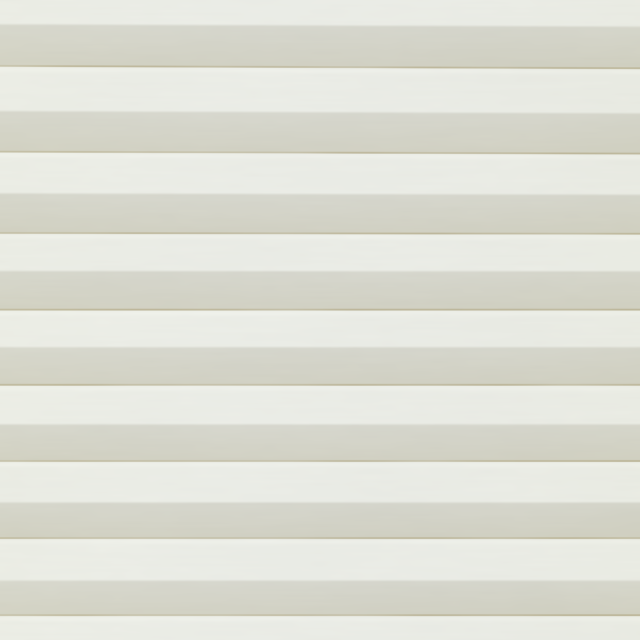
This texture is drawn by a Shadertoy shader. Its source:

```glsl
// Pleated fabric blind: eight shaded folds alternate with pale, lit ones.
// Each fold has a soft upper edge and a crisp, tan crease below; the pitch
// drifts slightly down the sheet, and stretched value noise gives the weave.

#define FOLDS 8
#define FIRST_CREASE 0.1038
#define PITCH 0.1226
#define FOLD_HEIGHT 0.0658
#define FOLD_SHRINK 0.00156
#define TILT 0.0036
#define CREASE_WIDTH 0.0016
#define WEAVE 0.012
#define LIT_COLOR vec3(0.916, 0.923, 0.896)
#define SHADE_TOP vec3(0.836, 0.838, 0.799)
#define SHADE_BOTTOM vec3(0.816, 0.814, 0.758)
#define CREASE_COLOR vec3(0.735, 0.708, 0.592)

float hash(vec2 p) {
    vec3 q = fract(vec3(p.xyx) * 0.1031);
    q += dot(q, q.yzx + 33.33);
    return fract((q.x + q.y) * q.z);
}

float noise(vec2 p) {
    vec2 cell = floor(p);
    vec2 f = fract(p);
    f = f * f * (3.0 - 2.0 * f);
    return mix(mix(hash(cell), hash(cell + vec2(1, 0)), f.x),
               mix(hash(cell + vec2(0, 1)), hash(cell + vec2(1, 1)), f.x), f.y);
}

// Distance of a crease from the top: even pitch plus a smooth drift
float creaseHeight(float k) {
    float a = 3.14159 * k / float(FOLDS - 1);
    float drift = 0.012 * sin(a) + 0.0059 * sin(2.0 * a) + 0.0016 * sin(3.0 * a);
    return FIRST_CREASE + PITCH * k + drift;
}

// Fine threads along the folds over broad, faint mottling
float weave(vec2 p) {
    float threads = noise(p * vec2(12.0, 230.0)) - 0.5;
    float slubs = noise(p * vec2(38.0, 110.0) + 17.0) - 0.5;
    float mottling = noise(p * vec2(5.0, 16.0) + 41.0) - 0.5;
    return 0.45 * threads + 0.35 * slubs + 0.5 * mottling;
}

void mainImage(out vec4 fragColor, in vec2 fragCoord) {
    vec2 p = fragCoord / iResolution.xy;
    p.y = 1.0 - p.y;
    float pixel = 1.0 / iResolution.y;
    float crisp = max(0.0011, 0.75 * pixel);
    float soft = max(0.0028, 0.75 * pixel);

    // Upper folds sag a little toward the right
    float y = p.y - TILT * p.x * (1.0 - smoothstep(0.15, 0.5, p.y));
    float threadTone = weave(p);
    vec3 color = LIT_COLOR;

    for (int i = 0; i < FOLDS; i++) {
        float k = float(i);
        float crease = creaseHeight(k);
        float height = FOLD_HEIGHT - FOLD_SHRINK * k;
        float down = y - crease + height;

        // Shaded face, warmer toward its lower edge
        float face = smoothstep(-soft, soft, down)
                   * (1.0 - smoothstep(-crisp, crisp, y - crease));
        float depth = clamp(down / height, 0.0, 1.0);
        vec3 shade = mix(SHADE_TOP, SHADE_BOTTOM, depth);
        shade += 0.008 * (hash(vec2(k, 7.0)) - 0.5);
        color = mix(color, shade, face);

        // Light catching the lip just under the crease
        float lip = (y - crease - 0.005) / 0.004;
        color += 0.014 * exp(-lip * lip);

        // Tan crease line with uneven strength
        float line = abs(y - crease + 0.0008);
        float strength = 0.55 + 0.4 * noise(vec2(p.x * 9.0, k * 5.0));
        float mask = 1.0 - smoothstep(0.0, CREASE_WIDTH + crisp, line);
        color = mix(color, CREASE_COLOR, strength * mask);
    }

    // Weave texture, then a cooler middle and slightly dimmer right side
    color += WEAVE * threadTone;
    color.b += 0.008 * (1.0 - 4.0 * (p.x - 0.5) * (p.x - 0.5)) - 0.005;
    color -= 0.008 * (p.x - 0.5);
    fragColor = vec4(color, 1.0);
}
```
